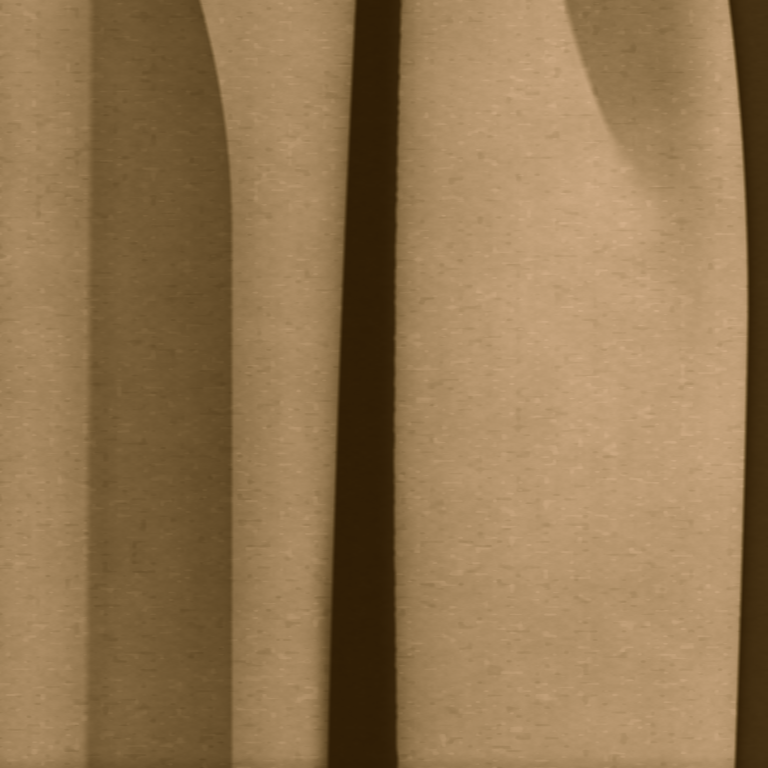
Write a Shadertoy shader that draws this texture.

```glsl
// Hanging tan linen drapes: soft vertical folds, deep shadow gaps and a fine weave.

const float EDGE_BLUR   = 0.0036;  // softness of fold silhouettes
const float LEFT_TONE   = 0.615;
const float RECESS_TONE = 0.470;
const float NARROW_TONE = 0.615;
const float BROAD_TONE  = 0.735;
const float GAP_TONE    = 0.188;
const float SIDE_TONE   = 0.270;
const float WEAVE_GAIN  = 0.050;
const float FLECK_GAIN  = 0.045;
const float BLOTCH_GAIN = 0.045;
const vec2  THREAD_FREQ = vec2(110.0, 190.0);

float hash(vec2 p) {
    return fract(sin(dot(p, vec2(127.1, 311.7))) * 43758.5453);
}

float noise(vec2 p) {
    vec2 i = floor(p), f = fract(p);
    f = f * f * (3.0 - 2.0 * f);
    return mix(mix(hash(i), hash(i + vec2(1, 0)), f.x),
               mix(hash(i + vec2(0, 1)), hash(i + vec2(1, 1)), f.x), f.y);
}

float fbm(vec2 p) {
    float sum = 0.0, gain = 0.5;
    for (int i = 0; i < 3; i++) {
        sum += gain * noise(p);
        p = p * 2.03 + 17.3;
        gain *= 0.5;
    }
    return sum / 0.875;
}

float bump(float x, float center, float width) {
    float t = (x - center) / width;
    return exp(-t * t);
}

float rightOf(float x, float edge, float blur) {
    return smoothstep(edge - blur, edge + blur, x);
}

// Maps brightness to the dyed cloth colour
vec3 clothColor(float tone) {
    return vec3(tone, 0.89 * tone - 0.05, (0.3 * tone + 0.5) * tone - 0.081);
}

// Fold outlines as functions of depth below the top edge
float recessEdge(float d) { return 0.119 - 0.007 * d; }
float narrowEdge(float d) {
    float t = max(1.0 - d / 0.3, 0.0);
    return 0.302 - 0.042 * t * t;
}
float gapEdge(float d) { return 0.4635 - 0.052 * d + 0.0155 * d * d; }
float broadEdge(float d) { return 0.5135 + 0.026 * (d - 0.6) * (d - 0.6); }
float sideEdge(float d) {
    float upper = max(1.0 - d / 0.4, 0.0);
    float lower = max((d - 0.4) / 0.6, 0.0);
    return 0.974 - 0.025 * upper * upper - 0.017 * pow(lower, 1.3);
}
float flapEdge(float d) { return 0.735 + 0.24 * d + 0.6 * d * d; }

float leftFold(float x, float d) {
    return LEFT_TONE + 0.03 * bump(x, 0.035, 0.04) - 0.05 * smoothstep(0.06, 0.12, x)
         + 0.015 * smoothstep(0.4, 0.9, d);
}

float recess(float x, float d) {
    float inset = narrowEdge(d) - x;
    return RECESS_TONE - 0.055 * smoothstep(0.15, 0.025, inset)
         - 0.045 * exp(-inset / 0.02)
         - 0.025 * bump(x, 0.125, 0.025) + 0.02 * smoothstep(0.6, 1.0, d);
}

float narrowFold(float x, float d) {
    float left = x - narrowEdge(d), right = gapEdge(d) - x;
    float tone = NARROW_TONE + 0.05 * bump(x, 0.385, 0.045);
    tone += 0.02 * (1.0 - smoothstep(0.0, 0.3, d));
    tone -= 0.07 * exp(-left / 0.03) * smoothstep(0.0, 0.35, d);
    tone -= 0.16 * exp(-right / 0.014);
    tone -= 0.12 * bump(x, 0.428, 0.014) * smoothstep(0.6, 0.85, d);
    return tone;
}

float broadFold(float x, float d) {
    float left = x - broadEdge(d), right = sideEdge(d) - x;
    float tone = BROAD_TONE - 0.14 * exp(-left / 0.075) - 0.10 * exp(-left / 0.012);
    tone += 0.035 * bump(x, 0.76, 0.14) * bump(d, 0.3, 0.32);
    tone += 0.02 * smoothstep(0.85, 0.95, x);
    tone -= 0.03 * smoothstep(0.45, 0.85, d);
    tone -= 0.05 * exp(-right / 0.007);
    // Gathered flap shadow: crisp left side, fading down and to the right
    float crease = rightOf(x, flapEdge(d), mix(0.006, 0.035, smoothstep(0.15, 0.28, d)));
    float reach = 1.0 - smoothstep(0.86, 0.96, x);
    tone -= 0.19 * crease * reach * (1.0 - smoothstep(0.08, 0.34, d));
    tone -= 0.055 * bump(x, 0.9, 0.045) * bump(d, 0.3, 0.12);
    return tone;
}

void mainImage(out vec4 fragColor, in vec2 fragCoord) {
    vec2 uv = fragCoord / iResolution.xy;
    float x = uv.x, d = 1.0 - uv.y;
    float blur = max(EDGE_BLUR, 0.75 / iResolution.x);

    // Layer the folds from left to right, with slightly frayed outlines
    float fray = 0.0016 * (noise(vec2(4.0, uv.y * 150.0)) - 0.5);
    float gap = GAP_TONE + 0.025 * bump(x, broadEdge(d), 0.012);
    float side = SIDE_TONE - 0.09 * exp(-max(x - sideEdge(d), 0.0) / 0.01);
    float tone = leftFold(x, d);
    tone = mix(tone, recess(x, d), rightOf(x, recessEdge(d) + fray, 0.007));
    tone = mix(tone, narrowFold(x, d), rightOf(x, narrowEdge(d), blur));
    tone = mix(tone, gap, rightOf(x, gapEdge(d), blur));
    tone = mix(tone, broadFold(x, d), rightOf(x, broadEdge(d) + fray, blur));
    tone = mix(tone, side, rightOf(x, sideEdge(d), blur));

    // Woven threads, sparse flecks, faint vertical streaks and uneven dye
    float lit = smoothstep(0.15, 0.6, tone);
    float weave = fbm(uv * THREAD_FREQ) - 0.5;
    float pale = smoothstep(0.72, 1.0, noise(uv * vec2(90.0, 210.0) + 31.0));
    float dark = smoothstep(0.72, 1.0, noise(uv * vec2(80.0, 180.0) + 57.0));
    float streak = noise(uv * vec2(50.0, 4.0)) - 0.5;
    float blotch = fbm(uv * vec2(13.0, 18.0)) - 0.5;
    float grain = WEAVE_GAIN * weave + FLECK_GAIN * (pale - dark);
    tone += lit * (grain + 0.014 * streak + BLOTCH_GAIN * blotch);
    tone += 0.012 * (1.0 - lit) * weave;
    tone -= 0.06 * lit * smoothstep(0.98, 1.0, d);

    fragColor = vec4(clamp(clothColor(tone), 0.0, 1.0), 1.0);
}
```
